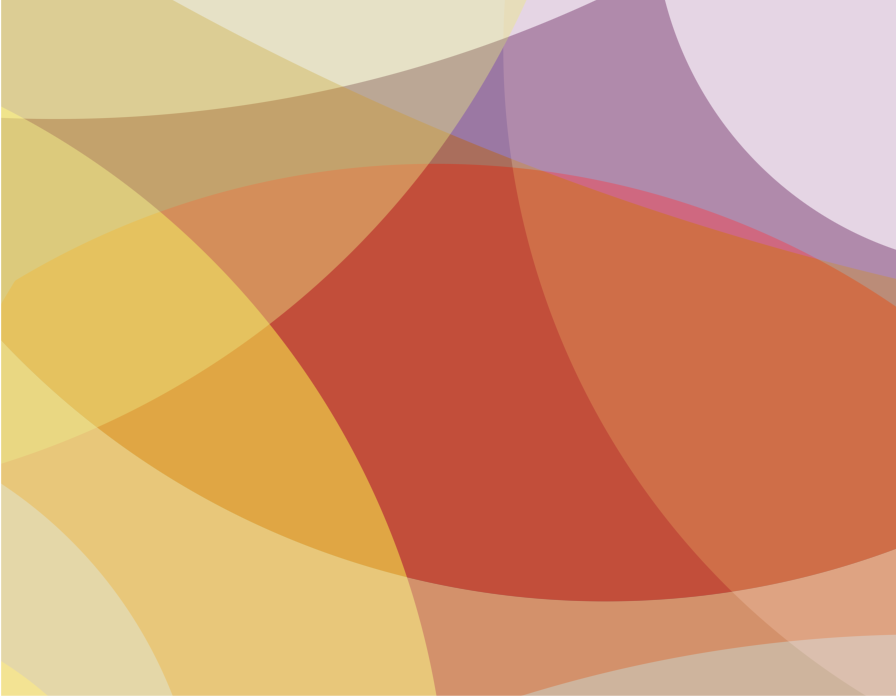
A Shadertoy shader for this background:

```glsl
// Large translucent discs overlap in warm reds, golds and lilacs.
// Circle masks split the canvas into zones; each zone has its own tones for
// the discs lying across it, and the zones are then blended together.
#define ASPECT 1.28
#define EDGE_SOFTNESS 0.75
#define PAPER_BOTTOM 0.006
#define PAPER_LEFT 0.0016

float softEdge(float inside) {
    float w = EDGE_SOFTNESS / iResolution.y;
    return smoothstep(-w, w, inside);
}

float disc(vec2 p, vec2 center, float radius) {
    return softEdge(radius - length(p - center));
}

// Tones of one zone: bare, under the right disc, under the upper left disc,
// under the gold disc, and where the last two cross.
vec3 zoneTone(vec3 cover, vec3 bare, vec3 right, vec3 left, vec3 gold, vec3 both) {
    vec3 tone = mix(mix(bare, right, cover.x), left, cover.y);
    return mix(tone, mix(gold, both, cover.y), cover.z);
}

void mainImage(out vec4 fragColor, in vec2 fragCoord) {
    vec2 p = fragCoord / iResolution.xy * vec2(ASPECT, 1.0);

    // Discs that lie across every zone: right, upper left, gold
    vec3 cover = vec3(disc(p, vec2(1.802, 0.930), 1.083),
                      disc(p, vec2(-0.363, 1.507), 1.225),
                      disc(p, vec2(-0.521, -0.189), 1.161));

    // Zone masks; the red lens is two discs with a clipped left tip
    float aboveFloor = disc(p, vec2(0.865, 1.327), 1.186);
    float tipCut = softEdge((p.x - 0.6 * (p.y - 0.5633)) / 1.166);
    float lens = aboveFloor * tipCut * disc(p, vec2(0.622, -0.397), 1.163);
    float lilac = disc(p, vec2(2.216, 4.5695), 4.0767);
    float ceiling = disc(p, vec2(0.080, 2.667), 1.837);
    float hill = disc(p, vec2(1.3257, -1.8695), 1.9633);

    // Tones run from 0 to 255 until the end
    vec3 gold = vec3(232, 199, 122);
    vec3 paleGold = vec3(233, 215, 130);
    vec3 olive = vec3(220, 202, 124);
    vec3 paleLilac = vec3(229, 213, 228);
    vec3 lemon = vec3(240, 228, 140);

    vec3 floorTone = zoneTone(cover, vec3(211, 145, 107), vec3(222, 163, 130),
                              vec3(222, 180, 130), gold, paleGold);
    vec3 hillTone = mix(vec3(206, 180, 157), vec3(219, 191, 174), cover.x);
    vec3 umberTone = zoneTone(cover, vec3(170, 110, 92), vec3(187, 140, 120),
                              vec3(195, 162, 108), olive, olive);
    vec3 lilacTone = zoneTone(cover, vec3(155, 120, 163), vec3(176, 138, 171),
                              vec3(187, 167, 149), olive, olive);
    vec3 redTone = zoneTone(cover, vec3(194, 78, 58), vec3(207, 110, 72),
                            vec3(212, 142, 90), vec3(224, 166, 68), vec3(229, 194, 95));
    vec3 roseTone = vec3(207, 104, 128);
    vec3 sandTone = mix(vec3(220, 205, 148), lemon, cover.z);
    vec3 creamTone = mix(paleLilac, mix(vec3(230, 225, 198), vec3(231, 221, 186), cover.x), cover.y);

    // Blend the zones
    vec3 color = mix(mix(floorTone, hillTone, hill), umberTone, aboveFloor);
    color = mix(color, lilacTone, lilac);
    color = mix(color, mix(redTone, roseTone, lilac), lens);
    color = mix(color, mix(sandTone, creamTone, lilac), ceiling);

    // Small corner discs
    color = mix(color, paleLilac, disc(p, vec2(1.4445, 1.1265), 0.5105));
    color = mix(color, vec3(228, 215, 168), disc(p, vec2(-0.354, -0.229), 0.645));
    color = mix(color, vec3(243, 227, 147), disc(p, vec2(-0.2625, -0.369), 0.5));

    // Thin paper margin
    float printed = softEdge(p.y - PAPER_BOTTOM) * softEdge(p.x - PAPER_LEFT);
    fragColor = vec4(mix(vec3(1.0), color / 255.0, printed), 1.0);
}
```
